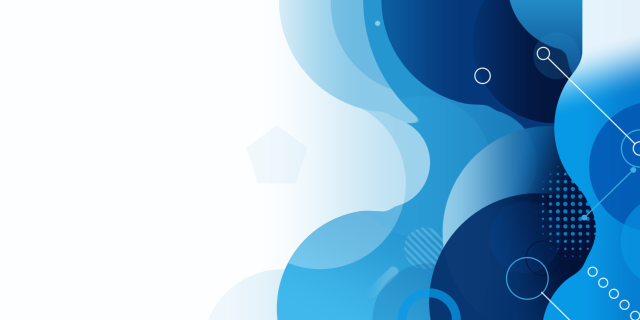
This background is drawn by a WebGL 2 fragment shader. Its source:

```glsl
#version 300 es
precision highp float;
// Flowing blue waves and discs on white, with halftone dots, rings and thin lines.
uniform vec2 u_resolution;
out vec4 outColor;

// Palette
const vec3 WHITE = vec3(0.99, 0.995, 1);
const vec3 PALE = vec3(0.54, 0.79, 0.91);
const vec3 AQUA = vec3(0.25, 0.72, 0.92);
const vec3 CYAN = vec3(0.03, 0.6, 0.9);
const vec3 SKY = vec3(0.15, 0.59, 0.82);
const vec3 OCEAN = vec3(0.05, 0.38, 0.64);
const vec3 ROYAL = vec3(0.01, 0.34, 0.7);
const vec3 NAVY = vec3(0.02, 0.22, 0.48);
const vec3 INK = vec3(0.01, 0.07, 0.22);

// Discs that shape the waves: centre and radius, in canvas heights
const vec3 MIST_BUMP = vec3(1, 0.427, 0.268);
const vec3 MIST_LOW = vec3(0.885, -0.094, 0.253);
const vec3 MAIN_TOP = vec3(1.224, 1, 0.352);
const vec3 MAIN_BUMP = vec3(1.203, 0.492, 0.141);
const vec3 MAIN_LOW = vec3(1.172, 0.036, 0.307);
const vec3 NAVY_TOP = vec3(1.523, 1, 0.331);
const vec3 NAVY_BUMP = vec3(1.51, 0.492, 0.167);
const vec3 NAVY_LOW = vec3(1.72, 0.05, 0.2);
const vec3 BLOB_TOP = vec3(2.005, 0.602, 0.273);
const vec3 BLOB_BUMP = vec3(1.719, 0.284, 0.143);
const vec3 BLOB_LOW = vec3(1.914, -0.042, 0.221);

const float BLEND = 0.03;      // softness of wave joints
const float STROKE = 0.0018;   // half width of thin lines
const float DOT_STEP = 0.0234; // halftone spacing
const float SECTOR = 1.256637; // fifth of a turn

vec2 p;   // position in canvas heights
vec3 col; // colour painted so far

float disc(float x, float y, float r) { return length(p - vec2(x, y)) - r; }
float disc(vec3 c) { return disc(c.x, c.y, c.z); }
float ring(float x, float y, float r) { return abs(disc(x, y, r)) - STROKE; }

float segment(vec2 a, vec2 b) {
    vec2 ab = b - a;
    return length(p - a - ab * clamp(dot(p - a, ab) / dot(ab, ab), 0.0, 1.0));
}

float smoothMin(float a, float b) {
    float h = max(BLEND - abs(a - b), 0.0);
    return min(a, b) - h * h / BLEND * 0.25;
}

// Everything right of the split plus two lobes, with a round bump cut away
float wave(vec3 top, vec3 bump, vec3 low, float split) {
    float body = smoothMin(smoothMin(disc(top), disc(low)), split - p.x);
    return -smoothMin(-body, disc(bump));
}

float pentagon(vec2 q, float radius) {
    return length(q) * cos(mod(atan(q.x, q.y), SECTOR) - SECTOR * 0.5) - radius;
}

void paint(vec3 color, float d, float alpha) {
    float aa = 0.75 / u_resolution.y;
    col = mix(col, color, alpha * (1.0 - smoothstep(-aa, aa, d)));
}

// Horizontal blend between two colours
vec3 across(vec3 a, vec3 b, float from, float to) { return mix(a, b, smoothstep(from, to, p.x)); }

void main() {
    p = gl_FragCoord.xy / u_resolution.y;

    // Backdrop, faint pentagon and mist wave
    col = mix(WHITE, PALE, 0.6 * smoothstep(0.8, 1.35, p.x));
    paint(PALE, pentagon(p - vec2(0.865, 0.508), 0.081), 0.11);
    float mist = wave(MAIN_TOP, MIST_BUMP, MIST_LOW, p.y < 0.5 ? 0.95 : 1.08);
    paint(PALE, mist, mix(0.12, 0.6, smoothstep(0.65, 1.25, p.x)));

    // Main wave: pale lobe, then the saturated body
    float lobe = wave(MAIN_TOP, MAIN_BUMP, MAIN_LOW, 1.215);
    paint(across(WHITE, PALE, 0.7, 1.15), lobe, 1.0);
    paint(SKY, max(lobe, disc(1.315, 0.987, 0.281)), 0.3);
    float body = max(lobe, smoothMin(disc(1.615, 1.0, 0.48), p.y - 0.615));
    vec3 tint = mix(AQUA, SKY, smoothstep(0.0, 0.45, p.y + 0.5 * p.x - 0.5));
    paint(mix(tint, OCEAN, 0.6 * smoothstep(1.25, 1.75, p.x)), body, 1.0);
    paint(WHITE, max(body, disc(MIST_BUMP)), 0.3);
    paint(AQUA, max(body, disc(1.315, 0.479, 0.221)), 0.15);

    // Hatched patch, slanted bar and low disc
    float hatch = abs(fract((p.x + p.y) * 42.0) - 0.5) / 60.0 - 0.004;
    paint(PALE, max(hatch, disc(1.328, 0.224, 0.065)), 0.4);
    float bar = segment(vec2(1.159, 0.083), vec2(1.229, 0.151)) - 0.016;
    paint(PALE, bar, 0.5 * smoothstep(1.13, 1.23, p.x));
    paint(OCEAN, disc(1.341, 0.0, 0.177), 0.25);

    // Navy layers and crown at the top
    paint(across(OCEAN, NAVY, 1.15, 1.45), wave(NAVY_TOP, NAVY_BUMP, NAVY_LOW, 1.53), 1.0);
    paint(across(NAVY, INK, 1.4, 1.72), disc(1.732, 0.87, 0.255), 0.9);
    float crown = smoothMin(disc(1.797, 1.052, 0.211), disc(1.94, 0.844, 0.169));
    paint(mix(NAVY, SKY, smoothstep(0.65, 1.1, p.y)), crown, 1.0);
    paint(SKY, disc(1.74, 0.826, 0.073), 0.2);
    paint(WHITE, disc(2.083, 0.844, 0.172), 0.25 + 0.35 * smoothstep(0.75, 1.0, p.y));

    // Glass disc and dark orb
    tint = across(mix(WHITE, PALE, 0.85), OCEAN, 1.38, 1.7);
    tint = mix(tint, INK, smoothstep(1.6, 1.8, p.x - 0.3 * p.y + 0.135));
    paint(tint, disc(1.716, 0.273, 0.333), 0.92);
    tint = mix(NAVY * 0.9, INK, smoothstep(1.6, 1.85, p.x + 0.3 * p.y));
    paint(tint, disc(1.68, 0.057, 0.339), 0.95);
    paint(ROYAL, disc(1.641, 0.258, 0.112), 0.12);
    paint(CYAN, abs(disc(1.341, 0.0, 0.085)) - 0.014, 0.75);

    // Halftone dots, fading from their middle
    float glow = 1.0 - smoothstep(0.3, 1.0, length((p - vec2(1.79, 0.345)) / vec2(0.13, 0.18)));
    float dots = length(fract(p / DOT_STEP) - 0.5) * DOT_STEP;
    paint(CYAN, dots - mix(0.002, 0.0065, glow), 0.8 * smoothstep(0.0, 0.3, glow));

    // Bright blob with a white sheen and inner discs
    float blob = wave(BLOB_TOP, BLOB_BUMP, BLOB_LOW, 1.82);
    paint(mix(CYAN, ROYAL, 0.4 * smoothstep(1.8, 2.0, p.x)), blob, 1.0);
    paint(WHITE, blob, 0.9 * smoothstep(0.66, 0.86, p.y - 0.3 * p.x + 0.555));
    paint(ROYAL, max(blob, disc(2.044, 0.479, 0.203)), 0.85);
    paint(CYAN, max(blob, disc(2.083, 0.245, 0.143)), 0.6);

    // Rings, dots and connecting lines
    paint(INK, ring(1.698, 0.193, 0.054), 0.7);
    paint(AQUA, min(ring(1.648, 0.13, 0.065), ring(2.0, 0.536, 0.058)), 0.9);
    float link = segment(vec2(1.826, 0.32), vec2(1.979, 0.469)) - STROKE;
    paint(AQUA, min(link, min(disc(1.826, 0.32, 0.009), disc(1.979, 0.469, 0.009))), 0.9);
    paint(PALE, disc(1.18, 0.927, 0.008), 1.0);
    float lines = min(ring(1.508, 0.763, 0.024), ring(1.698, 0.833, 0.019));
    lines = min(lines, ring(2.0, 0.536, 0.021));
    lines = min(lines, segment(vec2(1.711, 0.82), vec2(1.984, 0.551)) - STROKE);
    lines = min(lines, segment(vec2(1.693, 0.086), vec2(1.79, -0.01)) - STROKE);
    for (float i = 0.0; i < 5.0; i++)
        lines = min(lines, ring(1.852 + 0.0332 * i, 0.151 - 0.0345 * i, 0.014));
    paint(WHITE, lines, 0.95);

    outColor = vec4(col, 1);
}
```
